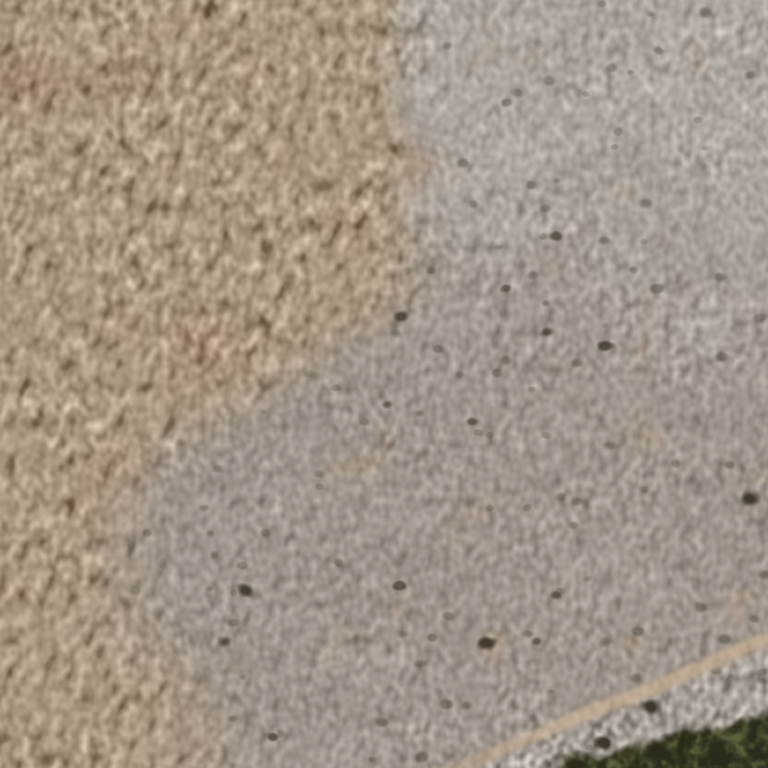
Give the GLSL for this texture, as a WebGL 2 fragment shader.

```glsl
#version 300 es
precision highp float;
// Aerial view of dry ground: tan stubble beside grey soil, scattered shrubs, a track and a green verge.

uniform vec2 u_resolution;
out vec4 fragColor;

// Colours
const vec3 TAN_SOIL = vec3(0.665, 0.592, 0.508);
const vec3 RED_SOIL = vec3(0.640, 0.545, 0.455);
const vec3 GREY_SOIL = vec3(0.622, 0.584, 0.548);
const vec3 PALE_SOIL = vec3(0.675, 0.652, 0.622);
const vec3 TRACK = vec3(0.760, 0.675, 0.570);
const vec3 SHRUB = vec3(0.200, 0.175, 0.125);
const vec3 LEAF_DARK = vec3(0.170, 0.165, 0.105);
const vec3 LEAF_LIGHT = vec3(0.400, 0.420, 0.255);

// Grain: cells per canvas, sideways lean, contrast
const vec2 STALK_SCALE = vec2(64.0, 39.0);
const vec2 CRUMB_SCALE = vec2(104.0, 82.0);
const float STALK_LEAN = 0.30;
const vec2 TAN_CONTRAST = vec2(0.165, 0.115);
const vec2 GREY_CONTRAST = vec2(0.070, 0.105);

// Furrows and track
const float FURROW_SLOPE = 0.36;
const float FURROW_CONTRAST = 0.045;
const float TRACK_SLOPE = 0.40;
const float TRACK_RIGHT_HEIGHT = 0.165;
const float TRACK_HALF_WIDTH = 0.009;

// Shrubs: cells per canvas, share of filled cells, radius in canvas units
const float SHRUB_CELLS = 15.0;
const float SHRUB_SHARE = 0.17;
const float SHRUB_RADIUS = 0.0105;
const float TUFT_CELLS = 27.0;
const float TUFT_SHARE = 0.20;
const float TUFT_RADIUS = 0.0075;

// Integer hash: two values in 0..1 per lattice point
vec2 hash2(vec2 cell) {
    uvec2 q = uvec2(ivec2(cell)) * uvec2(1597u, 3812u) + uvec2(7919u, 104u);
    q = q * 1664525u + 1013904u;
    q.x += q.y * 1664525u;
    q.y += q.x * 1664525u;
    q ^= q >> 16u;
    q.x += q.y * 1664525u;
    q.y += q.x * 1664525u;
    q ^= q >> 16u;
    return vec2(q >> 8u) / 16777216.0;
}

float slope(vec2 cell, vec2 offset) {
    return dot(hash2(cell) * 2.0 - 1.0, offset);
}

// Gradient noise, roughly -1..1
float noise(vec2 p) {
    vec2 i = floor(p), f = fract(p), e = vec2(1.0, 0.0);
    vec2 u = f * f * f * (f * (f * 6.0 - 15.0) + 10.0);
    float low = mix(slope(i, f), slope(i + e, f - e), u.x);
    float high = mix(slope(i + e.yx, f - e.yx), slope(i + 1.0, f - 1.0), u.x);
    return 1.6 * mix(low, high, u.y);
}

float fbm(vec2 p) {
    return 0.57 * noise(p) + 0.29 * noise(p * 2.1 + 17.0) + 0.14 * noise(p * 4.3 + 41.0);
}

// Coverage of soft irregular blobs, one candidate per cell
float scatter(vec2 uv, float cells, float share, float radius, float seed) {
    vec2 home = floor(uv * cells);
    float ragged = 0.35 * noise(uv * 70.0 + seed);
    float cover = 0.0;
    for (int y = -1; y <= 1; y++) {
        for (int x = -1; x <= 1; x++) {
            vec2 cell = home + vec2(x, y);
            vec2 pick = hash2(cell + seed);
            vec2 centre = (cell + 0.1 + 0.8 * hash2(cell + seed + 211.0)) / cells;
            float size = radius * mix(0.55, 1.1, pick.y);
            float d = length((uv - centre) * vec2(0.85, 1.1)) / size + ragged;
            float blob = 1.0 - smoothstep(0.35, 1.25, d);
            cover = max(cover, blob * step(pick.x, share) * mix(0.6, 1.0, pick.y));
        }
    }
    return cover;
}

void main() {
    vec2 uv = gl_FragCoord.xy / u_resolution;

    // Border between stubble and bare soil
    float border = mix(0.16, 0.53, smoothstep(0.32, 0.66, uv.y))
        + 0.10 * (1.0 - smoothstep(0.0, 0.25, uv.y)) + 0.07 * fbm(uv * 7.0);
    float blur = mix(0.11, 0.035, uv.y);
    float bare = smoothstep(-blur, blur, uv.x - border);

    // Broad soil tints and furrows
    float patches = fbm(uv * 6.0 + 5.0);
    vec3 stubble = mix(TAN_SOIL, RED_SOIL, smoothstep(0.0, 0.6, patches));
    float pale = smoothstep(0.55, 1.0, uv.y + 0.15 * uv.x + 0.2 * patches);
    vec3 soil = mix(GREY_SOIL, PALE_SOIL, pale);
    soil = mix(soil, TAN_SOIL, 0.6 * smoothstep(0.25, 0.6, fbm(uv * 9.0 + 63.0)));
    vec2 along = vec2(uv.x + FURROW_SLOPE * uv.y, uv.y - FURROW_SLOPE * uv.x);
    soil += FURROW_CONTRAST * fbm(along * vec2(4.0, 17.0) + 30.0);
    vec3 colour = mix(stubble, soil, bare);

    // Leaning stalks and fine crumbs
    float stalk = noise(vec2(uv.x - STALK_LEAN * uv.y, uv.y) * STALK_SCALE + 90.0);
    float crumb = noise(uv * CRUMB_SCALE + 150.0);
    float grain = dot(mix(TAN_CONTRAST, GREY_CONTRAST, bare), vec2(stalk, crumb));
    grain *= 1.0 + 0.5 * fbm(uv * 8.0 + 120.0);
    grain -= 0.07 * smoothstep(0.3, 0.8, -stalk) * (1.0 - 0.5 * bare);

    // Track with rubble on its lower side
    float trackY = TRACK_RIGHT_HEIGHT - TRACK_SLOPE * (1.0 - uv.x) + 0.006 * noise(uv * 9.0);
    float below = trackY - uv.y;
    float rubble = smoothstep(0.0, 0.025, below);
    colour = mix(colour, PALE_SOIL, 0.6 * rubble);
    grain *= 1.0 + 0.9 * rubble;
    float track = 1.0 - smoothstep(0.4, 1.6, abs(below) / TRACK_HALF_WIDTH);
    track *= smoothstep(0.45, 0.75, uv.x);
    colour = mix(colour, TRACK, 0.8 * track) + grain * (1.0 - 0.5 * track);

    // Shrubs and fainter tufts, mostly on bare soil
    float growth = smoothstep(0.25, 0.8, bare) * (1.0 - track);
    float tufts = scatter(uv, TUFT_CELLS, TUFT_SHARE, TUFT_RADIUS, 300.0);
    float shrubs = scatter(uv, SHRUB_CELLS, SHRUB_SHARE, SHRUB_RADIUS, 500.0);
    shrubs *= 1.0 - smoothstep(0.68, 0.82, uv.y);
    colour = mix(colour, SHRUB, growth * max(0.38 * tufts, 0.92 * shrubs));

    // Green verge in the lower right corner
    float vergeTop = 0.26 * (uv.x - 0.71) + 0.022 * fbm(uv * 22.0 + 8.0);
    float verge = smoothstep(-0.006, 0.010, vergeTop - uv.y) * smoothstep(0.66, 0.74, uv.x);
    float leaf = smoothstep(-0.3, 0.7, fbm(uv * 38.0 + 70.0) + 0.3 * crumb);
    colour = mix(colour, mix(LEAF_DARK, LEAF_LIGHT, leaf), verge);

    fragColor = vec4(clamp(colour, 0.0, 1.0), 1.0);
}
```
